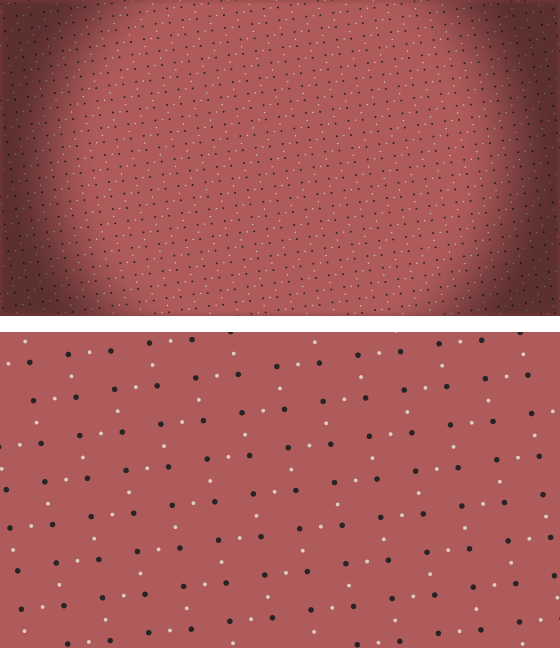
Top: the whole. Bottom: its middle third, enlarged.
Reproduce this pattern procedurally as a Shadertoy shader.

```glsl
const vec3 ROSE = vec3(0.685, 0.352, 0.355);
const vec3 CHARCOAL = vec3(0.15, 0.14, 0.14);
const vec3 CREAM = vec3(0.86, 0.81, 0.76);
const vec3 RIM_RED = vec3(0.53, 0.25, 0.24);

const float TILE_SIZE = 0.0611;
const float TILE_ANGLE = -0.646;
const vec2 TILE_ORIGIN = vec2(-0.260, 0.0942);
const float DARK_RADIUS = 0.0029;
const float LIGHT_RADIUS = 0.0020;

vec2 rotate(vec2 p, float angle) {
    float c = cos(angle), s = sin(angle);
    return vec2(c * p.x + s * p.y, c * p.y - s * p.x);
}

// Coverage of a dot repeated once per unit tile
float dot_mask(vec2 tilePos, vec2 site, float radius, float pixel) {
    vec2 d = tilePos - site;
    d -= round(d);
    float dist = length(d) * TILE_SIZE - radius;
    return 1.0 - smoothstep(-0.6 * pixel, 0.6 * pixel, dist);
}

// Round darkening towards the sides and corners
float vignette(vec2 p, float inner, float outer, float darkest) {
    return mix(1.0, darkest, smoothstep(inner, outer, length(p)));
}

// Soft glow along the canvas border
float rim(vec2 p, vec2 halfSize, float width) {
    vec2 gap = halfSize - abs(p);
    return 1.0 - smoothstep(0.0, width, min(gap.x, gap.y));
}

void mainImage(out vec4 fragColor, in vec2 fragCoord) {
    float pixel = 1.0 / iResolution.y;
    vec2 halfSize = 0.5 * iResolution.xy * pixel;
    vec2 p = fragCoord * pixel - halfSize;

    // Tilted square tiling
    vec2 tilePos = rotate(p - TILE_ORIGIN, TILE_ANGLE) / TILE_SIZE;

    // Two dark and two light dots per tile
    float dark = max(dot_mask(tilePos, vec2(0.0), DARK_RADIUS, pixel),
                     dot_mask(tilePos, vec2(0.55, 0.49), DARK_RADIUS, pixel));
    float light = max(dot_mask(tilePos, vec2(0.27, 0.25), LIGHT_RADIUS, pixel),
                      dot_mask(tilePos, vec2(0.27, 0.73), LIGHT_RADIUS, pixel));

    vec3 color = mix(ROSE, CREAM, light);
    color = mix(color, CHARCOAL, dark);

    // Shading
    color *= vignette(p, 0.57, 0.88, 0.53);
    color = mix(color, RIM_RED, 0.35 * rim(p, halfSize, 0.018));

    fragColor = vec4(color, 1.0);
}
```
